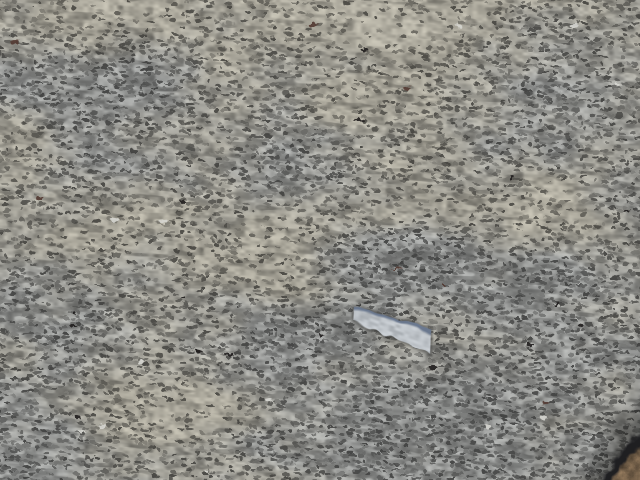
Write a WebGL 1 fragment shader that draws this texture.

```glsl
precision highp float;
uniform vec2 u_resolution;

#define GRAIN_CELLS vec2(70.0, 112.0)
#define SPECK_CELLS vec2(11.0, 15.0)
#define GRAIN_SLOPE 0.06
#define GRAIN_CHANCE 0.58
#define STONE_TONE 0.655
#define SMEAR_DEPTH 0.15
#define STONE_TINT vec3(1.008, 1.0, 0.962)
#define CHIP_CENTER vec2(0.817, 0.318)
#define CHIP_AXIS vec2(0.943, -0.333)

float hash(vec2 p) {
  vec3 q = fract(vec3(p.xyx) * 0.1031);
  q += dot(q, q.yzx + 33.33);
  return fract((q.x + q.y) * q.z);
}

float noise(vec2 p) {
  vec2 cell = floor(p);
  vec2 f = fract(p);
  f = f * f * (3.0 - 2.0 * f);
  float low = mix(hash(cell), hash(cell + vec2(1.0, 0.0)), f.x);
  float high = mix(hash(cell + vec2(0.0, 1.0)), hash(cell + 1.0), f.x);
  return mix(low, high, f.y);
}

float fbm(vec2 p) {
  float sum = 0.0;
  float weight = 0.5;
  for (int i = 0; i < 4; i++) {
    sum += weight * noise(p);
    p = p * 2.03 + 17.7;
    weight *= 0.5;
  }
  return sum / 0.9375;
}

// Scattered ovals, one per cell: x is coverage, y is a random shade
vec2 scatter(vec2 p, float chance, vec2 minRadius, vec2 maxRadius, float softness) {
  vec2 cell = floor(p);
  vec2 best = vec2(0.0);
  for (int y = -1; y <= 1; y++) {
    for (int x = -1; x <= 1; x++) {
      vec2 id = cell + vec2(float(x), float(y));
      vec2 center = id + vec2(hash(id + 3.1), hash(id + 47.3));
      vec2 radius = mix(minRadius, maxRadius, vec2(hash(id + 81.7), hash(id + 23.9)));
      vec2 offset = p - center;
      offset.y += offset.x * (hash(id + 61.3) - 0.5) * 0.7;
      float cover = 1.0 - smoothstep(1.0 - softness, 1.0 + softness, length(offset / radius));
      cover *= step(hash(id + 11.5), chance);
      if (cover > best.x) best = vec2(cover, hash(id + 91.1));
    }
  }
  return best;
}

vec3 granite(vec2 p) {
  vec2 q = vec2(p.x, p.y + GRAIN_SLOPE * p.x);
  float density = (fbm(q * vec2(3.5, 6.0) + 5.0) - 0.5) * 1.3
                + 0.25 * (p.x - 0.6) * (p.y - 0.4);

  // Pale ground with fine mottling and grey smears
  float tone = STONE_TONE + 0.15 * (noise(q * vec2(95.0, 150.0)) - 0.5)
             + 0.09 * (noise(q * vec2(28.0, 50.0) + 9.0) - 0.5);
  float smear = noise(q * vec2(48.0, 115.0) + 31.0) + 0.5 * density;
  tone -= SMEAR_DEPTH * smoothstep(0.4, 0.8, smear) + 0.06 * density;

  // Dark mineral grains with ragged outlines
  vec2 ragged = vec2(noise(q * 190.0), noise(q * 190.0 + 70.0)) - 0.5;
  vec2 grain = scatter(q * GRAIN_CELLS + 0.5 * ragged, GRAIN_CHANCE + 0.9 * density,
                       vec2(0.25, 0.24), vec2(0.62, 0.52), 0.28);
  tone = mix(tone, mix(0.26, 0.51, grain.y) - 0.05 * density, 0.92 * grain.x);

  vec3 warmth = mix(STONE_TINT + vec3(0.012, 0.0, -0.035), vec3(0.99, 1.0, 0.99),
                    smoothstep(-0.25, 0.25, density));
  vec3 color = tone * warmth;

  // Rare black, rusty and white specks
  vec2 speck = scatter(q * SPECK_CELLS + 0.1 * ragged, 0.2,
                       vec2(0.035, 0.035), vec2(0.11, 0.075), 0.3);
  vec3 speckColor = mix(vec3(0.12, 0.11, 0.11), vec3(0.32, 0.22, 0.19), step(0.5, speck.y));
  speckColor = mix(speckColor, vec3(0.84, 0.84, 0.82), step(0.7, speck.y));
  return mix(color, speckColor, 0.9 * speck.x);
}

// Pale flake with a blue upper edge
vec3 addChip(vec3 color, vec2 p) {
  vec2 d = p - CHIP_CENTER;
  vec2 local = vec2(dot(d, CHIP_AXIS), dot(d, vec2(-CHIP_AXIS.y, CHIP_AXIS.x)));
  float wobble = 0.008 * (noise(p * 60.0) - 0.5);
  float halfHeight = 0.02 + 0.06 * local.x + wobble;
  float edge = max(abs(local.x + 0.3 * local.y) - 0.085, abs(local.y) - halfHeight);
  float mask = 1.0 - smoothstep(-0.002, 0.002, edge);
  float rim = smoothstep(-0.009, -0.002, local.y - halfHeight + 0.06 * max(local.x, 0.0));
  vec3 chip = vec3(0.73, 0.75, 0.77) + 0.14 * (noise(local * vec2(90.0, 160.0)) - 0.5);
  chip = mix(chip, vec3(0.36, 0.42, 0.52), 0.85 * rim);
  color *= 1.0 - 0.25 * (1.0 - smoothstep(0.0, 0.008, edge));
  return mix(color, chip, mask);
}

// Broken lower right corner: shade, dark crack, brown soil
vec3 addBrokenCorner(vec3 color, vec2 p, float aspect) {
  float d = dot(vec2(aspect - p.x, p.y), vec2(0.8, 0.6)) + 0.035 * (fbm(p * 26.0) - 0.5);
  color *= mix(0.62, 1.0, smoothstep(0.065, 0.14, d));
  color = mix(vec3(0.12, 0.12, 0.13), color, smoothstep(0.058, 0.07, d));
  vec3 soil = vec3(0.46, 0.38, 0.29) * (0.6 + 0.8 * fbm(p * 70.0));
  return mix(soil, color, smoothstep(0.04, 0.05, d));
}

void main() {
  vec2 p = gl_FragCoord.xy / u_resolution.y;
  vec3 color = addChip(granite(p), p);
  color = addBrokenCorner(color, p, u_resolution.x / u_resolution.y);
  gl_FragColor = vec4(color, 1.0);
}
```
